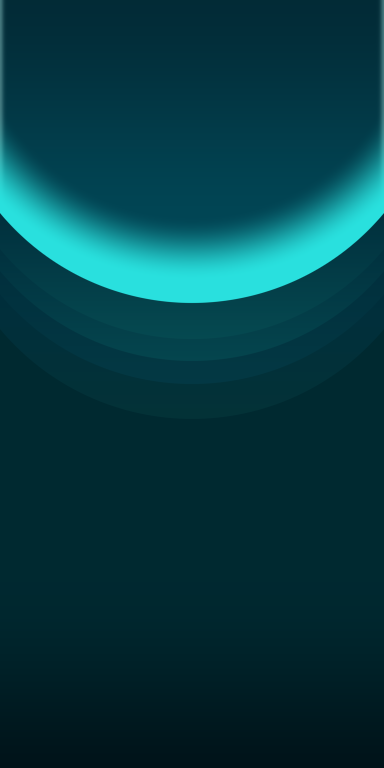
Write a Shadertoy shader that draws this background.

```glsl
// A glowing cyan crescent over stacked, fading teal discs on a dark gradient.

const float RADIUS = 0.651;
const vec2 CENTER = vec2(0.5, 1.862);

// Signed distance to the disc after sliding it down by drop
float disc(vec2 p, float drop) {
    return length(p - CENTER + vec2(0.0, drop)) - RADIUS;
}

// Antialiased coverage of a signed distance
float cover(float d) {
    float pixel = 1.0 / iResolution.x;
    return 1.0 - smoothstep(-0.7 * pixel, 0.7 * pixel, d);
}

void mainImage(out vec4 fragColor, in vec2 fragCoord) {
    vec2 p = fragCoord / iResolution.xy * vec2(1.0, 2.0);

    // Backdrop, darkening towards the bottom
    vec3 color = mix(vec3(0.0, 0.065, 0.088), vec3(0.0, 0.159, 0.188),
                     smoothstep(-0.12, 0.5, p.y));

    // Lower discs, each brightest along its bottom rim
    float drops[4] = float[4](0.302, 0.211, 0.151, 0.094);
    vec3 rims[4] = vec3[4](vec3(0.012, 0.196, 0.216), vec3(0.012, 0.222, 0.266),
                           vec3(0.018, 0.272, 0.306), vec3(0.022, 0.288, 0.316));
    for (int i = 0; i < 4; i++) {
        float rise = p.y - (CENTER.y - RADIUS - drops[i]);
        vec3 fill = mix(rims[i], vec3(0.0, 0.18, 0.235), clamp(rise / 0.34, 0.0, 1.0));
        color = mix(color, fill, cover(disc(p, drops[i])));
    }

    // Interior of the top disc, with a pale sheen on both sides
    vec3 inside = mix(vec3(0.005, 0.275, 0.335), vec3(0.008, 0.165, 0.21),
                      smoothstep(1.36, 2.06, p.y));
    float side = min(p.x, 1.0 - p.x);
    inside = mix(inside, vec3(0.4, 0.62, 0.63), 0.65 * exp(-pow(side / 0.009, 2.0)));

    // Soft inner edge of the crescent
    float glow = smoothstep(-0.085, 0.08, disc(p, -0.138));
    vec3 crescent = mix(inside, vec3(0.16, 0.88, 0.87), glow);
    color = mix(color, crescent, cover(disc(p, 0.0)));

    fragColor = vec4(color, 1.0);
}
```
